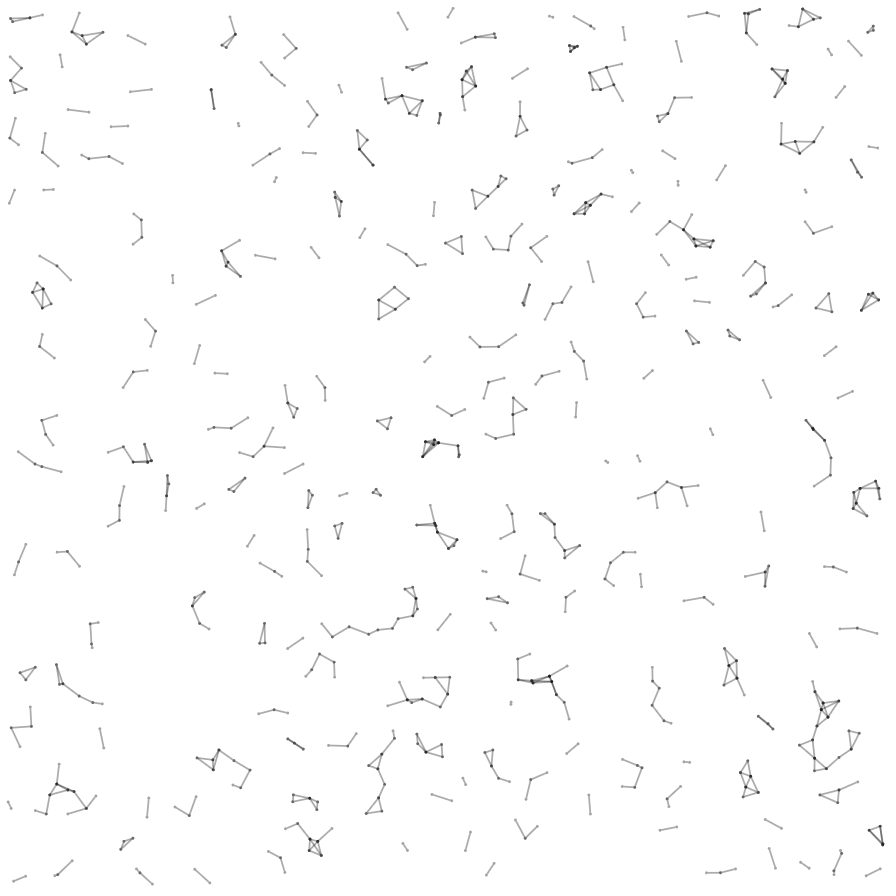
Reproduce this pattern procedurally as a WebGL 1 fragment shader.

```glsl
precision highp float;
// Proximity graph: randomly scattered points, each pair closer than a fixed
// reach joined by a thin translucent line with a small dot at both ends.
// Points live in a grid, so each pixel only tests its 3x3 block of cells.

uniform vec2 u_resolution;

const float MARGIN = 0.008;        // empty border around the field
const float CELLS = 40.0;          // grid cells per side (cell size > REACH)
const int SLOTS = 4;               // possible points per cell
const int CANDIDATES = 36;         // 9 cells * SLOTS
const float FILL = 0.156;          // chance that a slot holds a point
const float REACH = 0.0235;        // longest edge
const float LINE_HALF = 0.00098;   // half line width
const float DOT_RADIUS = 0.0016;
const float LINE_ALPHA = 0.33;
const float DOT_ALPHA = 0.36;
const vec3 PAPER = vec3(1.0);
const vec3 INK = vec3(0.0);
const vec2 ABSENT = vec2(-9.0);

float hash(vec2 p) {
  return fract(sin(dot(p, vec2(127.1, 311.7))) * 43758.5453);
}

// Point held by one slot of a cell, or ABSENT
vec2 slotPoint(vec2 cell, float slot) {
  vec2 seed = cell + slot * vec2(61.7, 43.3);
  bool outside = any(lessThan(cell, vec2(0.0))) ||
                 any(greaterThan(cell, vec2(CELLS - 0.5)));
  if (outside || hash(seed) > FILL) return ABSENT;
  vec2 jitter = vec2(hash(seed + vec2(19.37, 7.13)), hash(seed + vec2(5.71, 83.29)));
  return MARGIN + (cell + jitter) / CELLS * (1.0 - 2.0 * MARGIN);
}

float segmentDistance(vec2 p, vec2 a, vec2 b) {
  vec2 ab = b - a;
  float t = clamp(dot(p - a, ab) / max(dot(ab, ab), 1e-9), 0.0, 1.0);
  return length(p - a - ab * t);
}

// Antialiased coverage of a shape of the given radius
float coverage(float dist, float radius, float pixel) {
  return clamp(0.5 + (radius - dist) / pixel, 0.0, 1.0);
}

void main() {
  float pixel = 1.0 / min(u_resolution.x, u_resolution.y);
  vec2 uv = gl_FragCoord.xy * pixel;
  vec2 home = floor((uv - MARGIN) / (1.0 - 2.0 * MARGIN) * CELLS);

  // Gather the points of the surrounding cells
  vec2 points[CANDIDATES];
  for (int i = 0; i < CANDIDATES; i++) {
    float block = floor((float(i) + 0.5) / float(SLOTS));
    float slot = float(i) - block * float(SLOTS);
    float row = floor((block + 0.5) / 3.0);
    vec2 offset = vec2(block - 3.0 * row, row) - 1.0;
    points[i] = slotPoint(home + offset, slot);
  }

  // Overlay every edge; overlapping ink darkens
  float light = 1.0;
  for (int i = 0; i < CANDIDATES; i++) {
    vec2 a = points[i];
    float toA = distance(uv, a);
    if (toA > REACH + DOT_RADIUS + pixel) continue;
    for (int j = 0; j < CANDIDATES; j++) {
      if (j <= i) continue;
      vec2 b = points[j];
      if (distance(a, b) > REACH) continue;
      float line = coverage(segmentDistance(uv, a, b), LINE_HALF, pixel);
      float dots = coverage(min(toA, distance(uv, b)), DOT_RADIUS, pixel);
      light *= 1.0 - max(line * LINE_ALPHA, dots * DOT_ALPHA);
    }
  }

  gl_FragColor = vec4(mix(INK, PAPER, light), 1.0);
}
```
